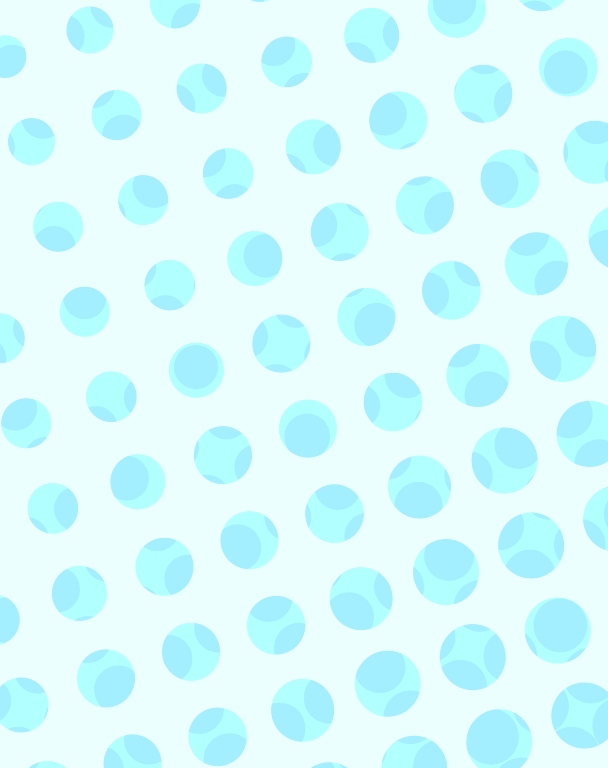
Write a Shadertoy shader that draws this pattern.

```glsl
const vec3 PAPER = vec3(0.925, 1.0, 1.0);
const vec3 DOT_COLOR = vec3(0.70, 1.0, 1.0);
const vec3 OVERLAP_COLOR = vec3(0.64, 0.935, 1.0);

// Lattices, in units of the canvas height
const vec2 DOT_ORIGIN = vec2(0.1172, 0.9609);
const float DOT_SPACING = 0.1160;
const float DOT_ANGLE = 0.303;
const float DOT_RADIUS = 0.0326;
const float DOT_STEP = 0.0052;

const vec2 SPOT_ORIGIN = vec2(0.2552, 0.5221);
const float SPOT_SPACING = 0.07637;
const float SPOT_ANGLE = 0.549;
const float SPOT_RADIUS = 0.02865;
const float SPOT_SLOPE = 0.0004;
const float SPOT_CURVE = 0.00007;

// Turned lattice coordinates: x runs right and up, y runs right and down
vec2 toLattice(vec2 p, vec2 origin, float angle, float spacing) {
    float c = cos(angle), s = sin(angle);
    vec2 q = p - origin;
    return vec2(c * q.x + s * q.y, s * q.x - c * q.y) / spacing;
}

// Dots grow in soft steps from one diagonal row to the next
float dotRadius(vec2 cell) {
    float rise = min((cell.x + cell.y - 2.0) / 4.0, 2.0);
    float stair = floor(rise) + smoothstep(0.15, 0.75, fract(rise));
    return DOT_RADIUS + DOT_STEP * stair;
}

// Spots swell ever faster from row to row
float spotRadius(vec2 cell) {
    float radius = SPOT_RADIUS + cell.y * (SPOT_SLOPE + SPOT_CURVE * cell.y);
    return min(radius, 0.498 * SPOT_SPACING);
}

float discMask(float dist, float pixel) {
    return 1.0 - smoothstep(-0.6 * pixel, 0.6 * pixel, dist);
}

void mainImage(out vec4 fragColor, in vec2 fragCoord) {
    float pixel = 1.0 / iResolution.y;
    vec2 p = fragCoord * pixel;

    // Visible dots
    vec2 dotPos = toLattice(p, DOT_ORIGIN, DOT_ANGLE, DOT_SPACING);
    vec2 dotCell = round(dotPos);
    float dotDist = length(dotPos - dotCell) * DOT_SPACING - dotRadius(dotCell);

    // Finer spots, seen only inside the dots
    vec2 spotPos = toLattice(p, SPOT_ORIGIN, SPOT_ANGLE, SPOT_SPACING);
    vec2 spotCell = round(spotPos);
    float spotDist = length(spotPos - spotCell) * SPOT_SPACING - spotRadius(spotCell);

    vec3 fill = mix(DOT_COLOR, OVERLAP_COLOR, discMask(spotDist, pixel));
    fragColor = vec4(mix(PAPER, fill, discMask(dotDist, pixel)), 1.0);
}
```
